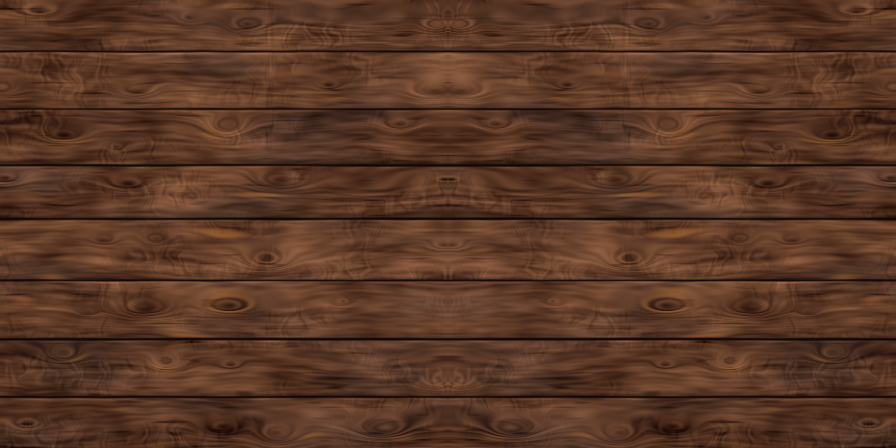
This texture is drawn by a Shadertoy shader. Its source:

```glsl
#define PLANK_PITCH 0.1285
#define FIRST_SEAM -0.0145
#define SEAM_WIDTH 0.0024
#define RING_DENSITY 52.0
#define KNOTS_PER_PLANK 4
#define BASE_TONE 0.57
#define DARK_WOOD vec3(0.20, 0.10, 0.06)
#define LIGHT_WOOD vec3(0.52, 0.34, 0.23)
#define GREY_STAIN vec3(0.31, 0.21, 0.17)
#define GOLD_WOOD vec3(0.66, 0.42, 0.21)
#define SEAM_COLOR vec3(0.07, 0.035, 0.025)

const float PLANK_TONE[8] = float[8](-0.10, -0.07, 0.03, 0.10, -0.03, -0.10, 0.09, -0.03);

vec2 hash2(vec2 p) {
    vec3 q = fract(p.xyx * vec3(0.1031, 0.1030, 0.0973));
    q += dot(q, q.yzx + 33.33);
    return fract((q.xx + q.yz) * q.zy);
}

float cornerGradient(vec2 cell, vec2 offset) {
    float angle = 6.2832 * hash2(cell).x;
    return dot(vec2(cos(angle), sin(angle)), offset);
}

// Gradient noise, roughly -0.7 to 0.7
float noise(vec2 p) {
    vec2 i = floor(p), f = fract(p);
    vec2 u = f * f * f * (f * (f * 6.0 - 15.0) + 10.0);
    vec2 e = vec2(0.0, 1.0);
    return mix(mix(cornerGradient(i, f), cornerGradient(i + e.yx, f - e.yx), u.x),
               mix(cornerGradient(i + e.xy, f - e.xy), cornerGradient(i + e.yy, f - e.yy), u.x), u.y);
}

// Height of the lower edge of a plank, slightly uneven
float seamHeight(float id, float x) {
    float uneven = 0.012 * exp2(-2.0 * (id - 4.0) * (id - 4.0));
    return FIRST_SEAM + id * PLANK_PITCH + uneven + 0.0015 * noise(vec2(x * 5.0, id * 9.7));
}

// Bends the grain around knots: x = grain shift, y = figure strength, z = knot core
vec3 knotField(vec2 p, float id) {
    vec3 field = vec3(0.0);
    for (int k = 0; k < KNOTS_PER_PLANK; k++) {
        vec2 seed = vec2(float(k) * 5.3 + 2.0, id * 11.7 + 3.0);
        vec2 place = hash2(seed), kind = hash2(seed + 41.0);
        vec2 center = vec2((float(k) + place.x) / float(KNOTS_PER_PLANK),
                           PLANK_PITCH * mix(0.25, 0.75, place.y));
        float radius = mix(0.009, 0.026, kind.x * kind.x);
        vec2 d = (p - center) / (radius * vec2(mix(1.8, 3.2, kind.y), 1.0));
        float bump = exp(-dot(d, d));
        field.x += bump * radius * 2.4;
        field.y += bump;
        field.z += exp(-5.0 * dot(d, d)) * kind.y;
    }
    // One long pointed oval per plank
    vec2 oval = hash2(vec2(id * 3.1 + 8.0, 77.0));
    vec2 d = (p - vec2(oval.x * 0.5, PLANK_PITCH * 0.5)) / vec2(0.22, 0.032);
    float bump = exp(-dot(d, d)) * oval.y;
    return field + vec3(0.05 * bump, 0.7 * bump, 0.0);
}

void mainImage(out vec4 fragColor, in vec2 fragCoord) {
    vec2 uv = fragCoord / iResolution.xy;
    vec2 p = vec2(abs(2.0 * uv.x - 1.0), uv.y);   // book-matched about the middle
    float pixel = 1.0 / iResolution.y;

    // Plank lookup
    float id = floor((p.y - FIRST_SEAM) / PLANK_PITCH);
    id += step(seamHeight(id + 1.0, p.x), p.y) - step(p.y, seamHeight(id, p.x));
    id = clamp(id, 0.0, 7.0);
    float below = p.y - seamHeight(id, p.x);
    float above = seamHeight(id + 1.0, p.x) - p.y;
    vec2 shift = vec2(id * 7.37, id * 23.71);
    vec2 q = vec2(p.x, below);

    // Grain coordinate
    vec3 knots = knotField(q, id);
    float grain = below + knots.x + 0.022 * noise(q * vec2(3.0, 9.0) + shift)
                + 0.004 * noise(q * vec2(14.0, 30.0) + shift);
    float figure = clamp(knots.y, 0.0, 1.0);

    // Broad wear, streaks, fibres, growth rings and saw ripples
    float patches = noise(q * vec2(4.5, 13.0) + shift + 3.3) + 0.6 * noise(q * vec2(13.0, 28.0) + shift);
    float streaks = noise(vec2(p.x * 3.5, grain * 62.0) + shift);
    float fibres = noise(vec2(p.x * 16.0, grain * 125.0) + shift);
    float rings = sin(6.2832 * RING_DENSITY * grain + 3.0 * noise(q * vec2(6.0, 20.0) + shift));
    float ripples = noise(vec2(p.x * 85.0 + 3.0 * noise(q * 30.0), below * 26.0) + shift)
                  * smoothstep(-0.1, 0.35, noise(q * vec2(5.0, 12.0) + shift + 9.1));

    float tone = BASE_TONE + PLANK_TONE[int(id)] + 0.5 * patches + 0.45 * streaks + 0.38 * fibres
               + rings * mix(0.035, 0.13, figure) + 0.4 * ripples
               - 0.65 * knots.z - 0.10 * smoothstep(0.55, 1.0, p.x);

    // Dark scratches and pits
    float scratch = noise(vec2(p.x * 9.0, below * 90.0) + shift + 31.0);
    tone -= 0.35 * smoothstep(0.32, 0.55, scratch);
    vec3 color = mix(DARK_WOOD, LIGHT_WOOD, clamp(tone, -0.25, 1.15));

    // Grey stain and golden sapwood
    float stain = smoothstep(-0.05, 0.4, noise(q * vec2(3.0, 10.0) + shift + 15.7));
    color = mix(color, GREY_STAIN * (0.6 + 0.8 * tone), 0.55 * stain);
    float gold = noise(vec2(p.x * 5.0, grain * 30.0) + shift + 52.0);
    color = mix(color, GOLD_WOOD, 0.6 * smoothstep(0.36, 0.56, gold + 0.12 * figure - 0.3 * knots.z));

    // Worn plank edges, shadows and seams
    float wear = 0.5 + noise(vec2(p.x * 11.0, id * 4.3));
    color *= 1.0 + 0.35 * wear * smoothstep(0.009, 0.004, above);
    color *= 1.0 - 0.35 * exp(-below / 0.006) - 0.25 * exp(-above / 0.003);
    float nearest = min(below, above);
    float seamId = id + step(above, below);
    float width = SEAM_WIDTH * (0.7 + 0.5 * hash2(vec2(seamId, 5.0)).x + 0.5 * noise(vec2(p.x * 8.0, seamId * 6.1)));
    color = mix(SEAM_COLOR, color, smoothstep(width - pixel, width + pixel, nearest));

    fragColor = vec4(clamp(color, 0.0, 1.0), 1.0);
}
```
